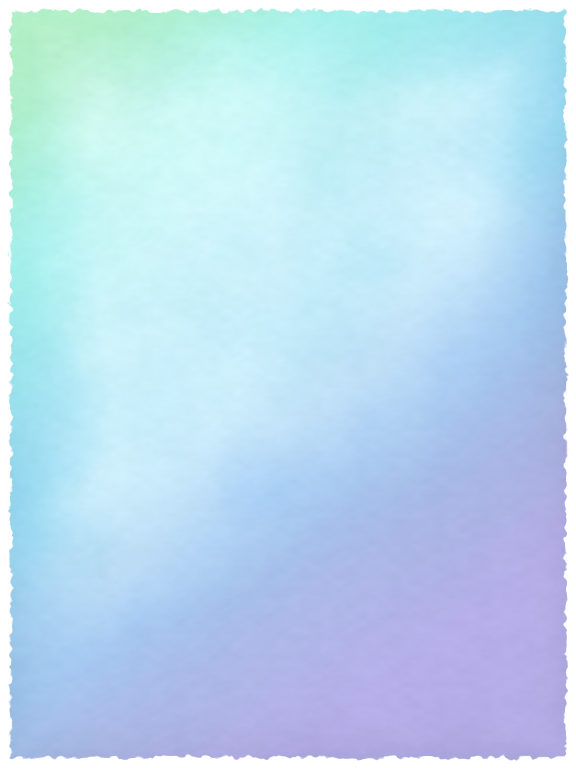
This background is drawn by a Shadertoy shader. Its source:

```glsl
// A sheet of pastel watercolour paper with a deckled edge on white.
// A diagonal ramp runs from mint to lavender; a pale cloudy wash lies over
// its upper part, and layered value noise gives the mottling and grain.

#define MARGIN 0.0185       // white border, in canvas widths
#define DECKLE_SIZE 0.0085  // depth of the torn edge
#define DECKLE_FREQ 95.0    // teeth across the width
#define WASH_STRENGTH 0.46  // whiteness of the pale wash
#define WASH_END 0.99       // ramp position where the wash fades out
#define CLOUD_FREQ 5.0      // size of the largest clouds
#define GRAIN_FREQ 85.0     // size of the paper fibres
#define EDGE_SHADE 0.055    // darkening near the sheet edge

const vec3 MINT = vec3(0.69, 0.94, 0.78);
const vec3 AQUA = vec3(0.65, 0.95, 0.94);
const vec3 SKY = vec3(0.59, 0.86, 0.96);
const vec3 BLUE = vec3(0.63, 0.79, 0.95);
const vec3 PERIWINKLE = vec3(0.67, 0.73, 0.91);
const vec3 LAVENDER = vec3(0.72, 0.69, 0.92);

float hash(vec2 p) {
    return fract(sin(dot(p, vec2(127.1, 311.7))) * 43758.5453);
}

float valueNoise(vec2 p) {
    vec2 cell = floor(p);
    vec2 f = fract(p);
    f = f * f * (3.0 - 2.0 * f);
    float low = mix(hash(cell), hash(cell + vec2(1.0, 0.0)), f.x);
    float high = mix(hash(cell + vec2(0.0, 1.0)), hash(cell + 1.0), f.x);
    return mix(low, high, f.y);
}

// Layered noise, centred on zero
float fbm(vec2 p) {
    float sum = 0.0;
    float amplitude = 0.5;
    for (int i = 0; i < 6; i++) {
        sum += amplitude * (valueNoise(p) - 0.5);
        p = mat2(1.6, 1.2, -1.2, 1.6) * p + 17.3;
        amplitude *= 0.55;
    }
    return sum;
}

vec3 pastelRamp(float t) {
    vec3 color = mix(MINT, AQUA, smoothstep(0.08, 0.42, t));
    color = mix(color, SKY, smoothstep(0.35, 0.75, t));
    color = mix(color, BLUE, smoothstep(0.72, 0.98, t));
    color = mix(color, PERIWINKLE, smoothstep(0.95, 1.17, t));
    return mix(color, LAVENDER, smoothstep(1.10, 1.38, t));
}

float boxDistance(vec2 p, vec2 halfSize) {
    vec2 q = abs(p) - halfSize;
    return length(max(q, 0.0)) + min(max(q.x, q.y), 0.0);
}

void mainImage(out vec4 fragColor, in vec2 fragCoord) {
    // Canvas widths, measured down from the top left
    vec2 size = vec2(1.0, iResolution.y / iResolution.x);
    vec2 p = fragCoord / iResolution.x;
    p.y = size.y - p.y;

    // Sheet outline and its torn rim
    float sheet = boxDistance(p - 0.5 * size, 0.5 * size - MARGIN);
    float tear = valueNoise(p * DECKLE_FREQ) - 0.5
               + 0.4 * (valueNoise(p * DECKLE_FREQ * 2.3 + 9.0) - 0.5);
    float pixel = 1.0 / iResolution.x;
    float coverage = 1.0 - smoothstep(-pixel, pixel, sheet + DECKLE_SIZE * tear);
    float depth = max(-sheet, 0.0);

    // Diagonal colour with soft mottling
    float clouds = fbm(p * CLOUD_FREQ);
    float t = dot(p, vec2(0.6, 0.8));
    vec3 color = pastelRamp(t + 0.05 * clouds);

    // Pale wash with a feathered, cloudy boundary
    float inside = smoothstep(-0.03, 0.20, depth + 0.10 * clouds);
    float upper = 1.0 - smoothstep(WASH_END - 0.16, WASH_END + 0.08, t + 0.22 * clouds);
    float wash = WASH_STRENGTH * inside * upper * (1.0 + 0.75 * clouds);
    color = mix(color, vec3(0.97, 1.0, 1.0), clamp(wash, 0.0, 1.0));

    // Rim shade and fine horizontal fibres
    color *= 1.0 - EDGE_SHADE * exp(-depth / 0.05) * smoothstep(0.1, 1.1, t);
    float grain = fbm(p * GRAIN_FREQ * vec2(0.6, 1.0) + 31.0);
    color += 0.03 * grain + 0.035 * clouds;

    fragColor = vec4(mix(vec3(1.0), clamp(color, 0.0, 1.0), coverage), 1.0);
}
```
